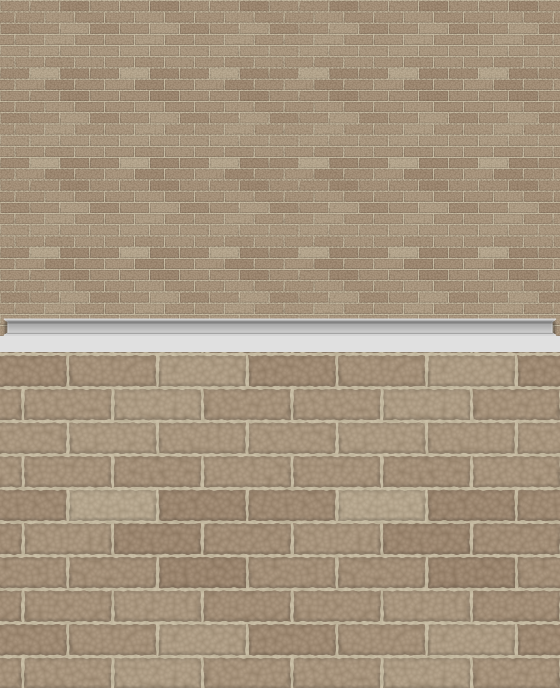
Top: the whole. Bottom: its middle third, enlarged.
Give the GLSL for this texture, as a Shadertoy shader.

```glsl
// Tan running-bond brick wall with a grey steel rail along its foot.

const vec2 GRID = vec2(18.73, 30.0);   // bricks across, courses down
const vec2 TILE = vec2(3.0, 8.0);      // bricks before the tones repeat
const float ASPECT = 2.674;            // brick length over course height
const float GRAIN_CELLS = 48.0;        // grain cells per tile

const vec3 DARK_BRICK = vec3(0.585, 0.498, 0.410);
const vec3 MID_BRICK = vec3(0.640, 0.562, 0.470);
const vec3 LIGHT_BRICK = vec3(0.695, 0.635, 0.540);
const vec3 MORTAR = vec3(0.785, 0.745, 0.645);

// Tone of each brick in the repeating tile, -1 dark to 1 light
const vec3 TONES[8] = vec3[8](
    vec3(-0.2, -0.2, -0.8), vec3(-0.1, 0.2, -0.3),
    vec3(-0.5, -0.1, 0.5), vec3(0.1, 0.5, 0.0),
    vec3(0.2, 0.4, 0.2), vec3(0.0, -0.2, 0.1),
    vec3(-0.5, 1.0, -0.7), vec3(0.1, -0.7, -0.3));

vec2 hash2(vec2 p) {
    vec3 q = fract(p.xyx * vec3(0.1031, 0.1030, 0.0973));
    q += dot(q, q.yzx + 33.33);
    return fract((q.xx + q.yz) * q.zy);
}

// Distance to the nearest cell point, wrapping after "period" cells
float cellular(vec2 p, float period) {
    vec2 cell = floor(p), f = fract(p);
    float nearest = 2.0;
    for (int j = -1; j <= 1; j++)
    for (int i = -1; i <= 1; i++) {
        vec2 o = vec2(i, j);
        nearest = min(nearest, length(o + hash2(mod(cell + o, period)) - f));
    }
    return nearest;
}

// Soft mask of the interval a..b
float band(float x, float a, float b, float aa) {
    return smoothstep(a - aa, a + aa, x) * (1.0 - smoothstep(b - aa, b + aa, x));
}

vec3 brickColor(float tone) {
    return tone < 0.0 ? mix(MID_BRICK, DARK_BRICK, -tone)
                      : mix(MID_BRICK, LIGHT_BRICK, tone);
}

// p: x in bricks, y in courses down from the top; aa in courses
vec3 wall(vec2 p, float aa) {
    float course = floor(p.y);
    vec2 b = vec2(p.x - 0.5 * mod(course, 2.0), p.y);
    vec2 id = mod(floor(b), TILE);
    vec2 f = fract(b);

    // Brick face with fine grain
    vec2 g = mod(p, TILE) / TILE * GRAIN_CELLS;
    float grain = cellular(g, GRAIN_CELLS) - 0.5;
    vec3 col = brickColor(TONES[int(id.y)][int(id.x)]) - 0.09 * grain;

    // Joints with slightly uneven edges and shaded brick rims
    vec2 edge = min(f, 1.0 - f) * vec2(ASPECT, 1.0);
    vec2 wave = 6.2832 * p / TILE;
    float wobble = 0.010 * sin(wave.x * 17.0 + wave.y * 5.0)
                 + 0.008 * sin(wave.x * 31.0 - wave.y * 23.0);
    float d = min(edge.x, edge.y) + wobble;
    float lowSide = f.y > 0.5 ? 1.0 : 0.55;
    col *= 1.0 - 0.15 * lowSide * (1.0 - smoothstep(0.06, 0.18, d));
    float joint = 1.0 - smoothstep(0.045 - 0.5 * aa, 0.045 + 0.5 * aa, d);
    return mix(col, MORTAR - 0.08 * grain, joint * 0.9);
}

// Steel rail profile; h is height over the canvas height
float railShade(float h, float aa) {
    float s = mix(0.80, 0.66, smoothstep(0.006, 0.040, h));
    s = mix(s, 0.51, band(h, 0.037, 0.044, aa));
    s = mix(s, 0.70, band(h, 0.044, 0.048, aa));
    s = mix(s, 0.86, band(h, 0.048, 0.060, aa) * smoothstep(0.044, 0.051, h));
    s = mix(s, 0.58, band(h, 0.007, 0.0095, aa));
    return mix(s, 0.83, band(h, -0.01, 0.006, aa));
}

void mainImage(out vec4 fragColor, in vec2 fragCoord) {
    vec2 uv = fragCoord / iResolution.xy;
    vec2 px = 1.0 / iResolution.xy;

    vec2 p = vec2(uv.x, 1.0 - uv.y) * GRID - vec2(0.0, 0.065);
    vec3 col = wall(p, GRID.y * px.y);

    // Rail: flanges reach further out than the web between them
    float side = min(uv.x, 1.0 - uv.x);
    float flange = max(smoothstep(0.040, 0.050, uv.y),
                       1.0 - smoothstep(0.003, 0.011, uv.y));
    float inset = mix(0.0130, 0.0070, flange);
    float mask = smoothstep(inset - px.x, inset + px.x, side)
               * (1.0 - smoothstep(0.052 - px.y, 0.052 + px.y, uv.y));
    float shadow = band(uv.y, 0.0, 0.045, 0.004) * smoothstep(0.004, 0.012, side);
    col *= 1.0 - 0.3 * shadow;
    float steel = railShade(uv.y, 0.5 * px.y);
    steel += 0.08 * band(side, inset, inset + 0.002, px.x);
    col = mix(col, vec3(steel), mask);

    fragColor = vec4(col, 1.0);
}
```
